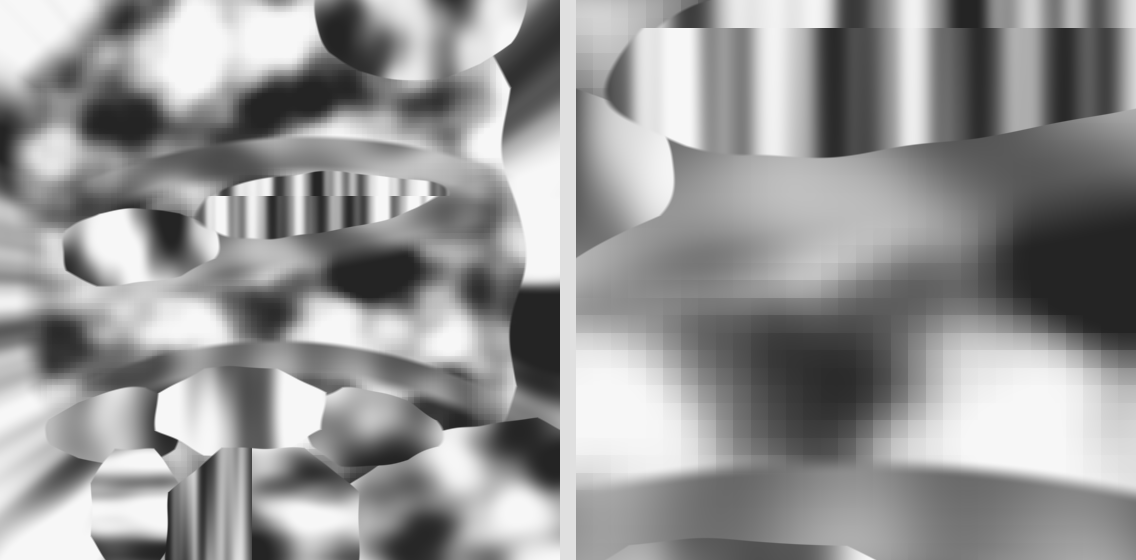
Left, the full canvas; right, a detail of the centre.
Write a WebGL 1 fragment shader that draws this background.

```glsl
precision highp float;
// Abstract grey collage: soft cloudy tones inside a warped body, radial streaks
// around it, curved bands across it, and sharp-edged plates layered on top.
// Every tone comes from gradient noise, stretched differently for each part.

uniform vec2 u_resolution;

vec2 gradient(vec2 cell) {
  float angle = 6.2832 * fract(sin(dot(cell, vec2(127.1, 311.7))) * 43758.5);
  return vec2(cos(angle), sin(angle));
}

float gradientNoise(vec2 p) {
  vec2 i = floor(p);
  vec2 f = p - i;
  vec2 w = f * f * f * (f * (f * 6.0 - 15.0) + 10.0);
  vec2 e = vec2(1.0, 0.0);
  float low = mix(dot(gradient(i), f), dot(gradient(i + e), f - e), w.x);
  float high = mix(dot(gradient(i + e.yx), f - e.yx), dot(gradient(i + 1.0), f - 1.0), w.x);
  return mix(low, high, w.y);
}

// Spreads a signed noise value over the grey range.
float tone(float n) {
  return mix(0.14, 0.97, smoothstep(-0.46, 0.42, n));
}

// Soft elliptical light, centred on c.
float glow(vec2 p, vec2 c, vec2 radius) {
  vec2 q = (p - c) / radius;
  return exp(-dot(q, q));
}

float fill(float signedDistance, float softness) {
  return 1.0 - smoothstep(-softness, softness, signedDistance);
}

// Streaks that run outwards from a centre.
float fanTone(vec2 p, vec2 centre) {
  vec2 ray = normalize(p - centre + 0.0001);
  float n = gradientNoise(ray * 3.2 + 7.3) + 0.35 * gradientNoise(ray * 11.0);
  n += 0.5 * glow(p, vec2(0.97, 0.56), vec2(0.1, 0.08));
  n += 0.5 * glow(p, vec2(0.03, 0.02), vec2(0.14, 0.12));
  n -= 0.5 * glow(p, vec2(0.97, 0.33), vec2(0.11, 0.12));
  n -= 0.4 * glow(p, vec2(0.03, 0.73), vec2(0.08, 0.11));
  return tone(n);
}

// Cloudy interior, faintly stepped on a fine grid.
float cloudTone(vec2 p) {
  float grid = 96.0;
  vec2 q = mix(p, (floor(p * grid) + 0.5) / grid, 0.45);
  float n = 0.75 * gradientNoise(q * vec2(6.0, 8.0) + 3.7);
  n += 0.3 * gradientNoise(q * vec2(15.0, 17.0) + 21.4);
  n -= 0.6 * glow(q, vec2(0.24, 0.75), vec2(0.09, 0.09));
  n -= 0.4 * glow(q, vec2(0.51, 0.82), vec2(0.13, 0.04));
  n -= 0.7 * glow(q, vec2(0.68, 0.52), vec2(0.08, 0.06));
  n -= 0.5 * glow(q, vec2(0.12, 0.39), vec2(0.08, 0.09));
  n -= 0.35 * glow(q, vec2(0.48, 0.46), vec2(0.05, 0.07));
  n += 0.45 * glow(q, vec2(0.42, 0.93), vec2(0.16, 0.08));
  n += 0.5 * glow(q, vec2(0.90, 0.83), vec2(0.06, 0.09));
  n += 0.5 * glow(q, vec2(0.62, 0.43), vec2(0.11, 0.06));
  n += 0.5 * glow(q, vec2(0.31, 0.43), vec2(0.12, 0.05));
  return tone(n);
}

// Curved band; one rim is crisp and the other melts into the clouds.
float addBand(float shade, vec2 p, float level, float slope, float bend, float width, float seed) {
  float x = p.x - 0.52;
  float v = p.y - level - slope * x + bend * x * x;
  float mask = smoothstep(-width, -0.2 * width, v) * fill(v - width, 0.006);
  mask *= fill(abs(x) - 0.32, 0.09);
  float n = gradientNoise(vec2(p.x * 7.0 + seed, v * 9.0 + seed));
  return mix(shade, mix(0.53, tone(n), 0.6), mask * 0.9);
}

// Sharp plate; form holds its tilt, taper and corner power.
float addPlate(float shade, vec2 p, vec2 c, vec2 halfSize, vec3 form, vec2 frequency, float seed) {
  vec2 q = p - c;
  q.y -= form.x * q.x;
  vec2 size = vec2(halfSize.x, halfSize.y * max(0.15, 1.0 - form.y * q.x / halfSize.x));
  vec2 a = abs(q / size) + 0.0001;
  float rounded = pow(pow(a.x, form.z) + pow(a.y, form.z), 1.0 / form.z);
  float d = (max(rounded, 0.7 * (a.x + a.y)) - 1.0) * min(halfSize.x, halfSize.y);
  d += 0.008 * gradientNoise(p * 13.0 + seed);
  float n = gradientNoise(p * frequency + seed);
  n += 0.4 * gradientNoise(p * frequency * 2.1 + seed + 5.3);
  return mix(shade, tone(n + 0.04), fill(d, 1.0 / u_resolution.y));
}

void main() {
  vec2 p = gl_FragCoord.xy / u_resolution;

  // Cloudy body over the outer streaks, with a rim of varying sharpness.
  float rim = 0.06 * gradientNoise(p * 4.0 + 1.6);
  vec2 side = abs(p - vec2(0.49, 0.58)) / vec2(0.43, 0.52);
  float edge = (max(max(side.x, side.y), 0.66 * (side.x + side.y)) - 1.0) * 0.43 + rim;
  float softness = mix(0.035, 0.003, smoothstep(0.3, 0.75, p.x));
  float shade = mix(fanTone(p, vec2(0.5, 0.48)), cloudTone(p), fill(edge, softness));

  // Bands arching over and sweeping under the plates.
  shade = addBand(shade, p, 0.715, 0.03, 0.5, 0.04, 2.4);
  shade = addBand(shade, p, 0.555, 0.2, 0.0, 0.055, 8.6);
  shade = addBand(shade, p, 0.355, -0.03, 0.6, 0.035, 14.3);

  // Upper plates: bowl, trough and a striped lens split by a level seam.
  shade = addPlate(shade, p, vec2(0.75, 0.99), vec2(0.19, 0.13), vec3(0.05, 0.0, 2.2), vec2(7.0, 5.0), 4.2);
  shade = addPlate(shade, p, vec2(0.25, 0.56), vec2(0.145, 0.065), vec3(0.06, 0.1, 2.5), vec2(9.0, 5.0), 9.4);
  float seam = step(0.65, p.y);
  shade = addPlate(shade, p, vec2(0.575, 0.638), vec2(0.22, 0.053), vec3(0.09, 0.3, 2.1),
                   vec2(25.0, 0.3), 12.4 + 6.0 * seam);

  // Lower plates, overlapping from the sides towards the middle.
  shade = addPlate(shade, p, vec2(0.85, 0.08), vec2(0.25, 0.16), vec3(0.14, 0.0, 4.0), vec2(5.0, 6.0), 17.7);
  shade = addPlate(shade, p, vec2(0.20, 0.235), vec2(0.12, 0.065), vec3(0.06, -0.35, 2.5), vec2(7.0, 3.0), 23.3);
  shade = addPlate(shade, p, vec2(0.67, 0.235), vec2(0.12, 0.065), vec3(-0.08, 0.3, 2.6), vec2(5.0, 5.0), 27.6);
  shade = addPlate(shade, p, vec2(0.24, 0.09), vec2(0.08, 0.11), vec3(0.0, 0.0, 4.0), vec2(4.0, 13.0), 31.4);
  shade = addPlate(shade, p, vec2(0.43, 0.265), vec2(0.15, 0.077), vec3(0.0, 0.0, 5.0), vec2(8.0, 2.0), 36.2);
  float streaks = mix(27.0, 5.0, step(0.45, p.x));
  shade = addPlate(shade, p, vec2(0.47, 0.06), vec2(0.17, 0.14), vec3(0.0, 0.0, 5.0),
                   vec2(streaks, mix(0.8, 9.0, step(0.45, p.x))), 41.5);

  gl_FragColor = vec4(vec3(shade), 1.0);
}
```
